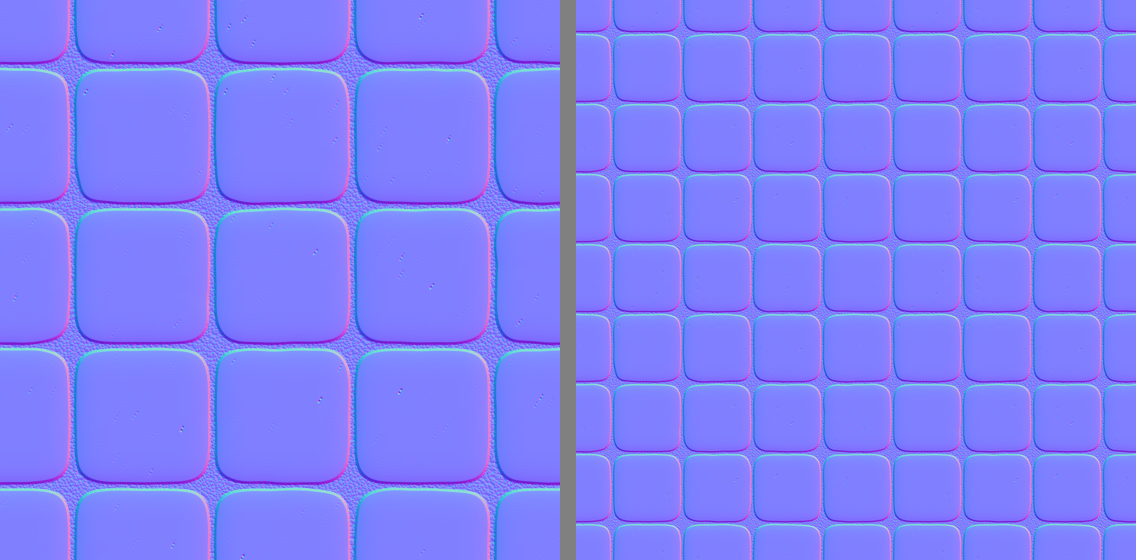
Left, the tile; right, the same tile 2 across and 2 down.
Give the GLSL for this texture map, as a Shadertoy shader.

```glsl
// Tangent-space normal map of worn, rounded square tiles set in rough grout.

// Lengths and heights are in tile cells, one cell being 1 / TILES of the canvas.
const float TILES = 4.0;
const vec2  CENTRE_SHIFT = vec2(0.016, 0.026);  // offset of tile centres from the canvas corner
const float HALF_SIZE = 0.478;
const float SQUARENESS = 5.5;                   // superellipse exponent
const float BEVEL_WIDTH = 0.022;
const float BEVEL_HEIGHT = 0.017;
const float DOME_HEIGHT = 0.015;
const float DOME_FALLOFF = 0.065;
const float WOBBLE = 0.0045;
const float CHIP_DEPTH = 0.010;
const float GROUT_GRAINS = 48.0;                // whole number of grains per cell
const float GROUT_HEIGHT = 0.006;
const int   SCRATCHES = 14;
const float SCRATCH_WIDTH = 0.0065;
const float SCRATCH_FAINT = 0.0005;
const float SCRATCH_DEEP = 0.010;
const float DASH_FREQUENCY = 230.0;
const float SAMPLE_STEP = 0.004;

vec2 hash22(vec2 p) {
    vec3 q = fract(p.xyx * vec3(0.1031, 0.1030, 0.0973));
    q += dot(q, q.yzx + 33.33);
    return fract((q.xx + q.yz) * q.zy);
}

// Distance to the nearest grain centre, wrapping after `period` grains.
float cellular(vec2 p, float period) {
    vec2 base = floor(p), f = fract(p);
    float nearest = 2.0;
    for (int y = -1; y <= 1; y++)
    for (int x = -1; x <= 1; x++) {
        vec2 o = vec2(x, y);
        vec2 r = o + hash22(mod(base + o, period) + 7.0) - f;
        nearest = min(nearest, dot(r, r));
    }
    return sqrt(nearest);
}

// Signed distance to the uneven tile outline, positive inside.
float tileInset(vec2 p, vec2 id) {
    vec2 q = pow(abs(p) / HALF_SIZE, vec2(SQUARENESS));
    float inset = HALF_SIZE * (1.0 - pow(q.x + q.y, 1.0 / SQUARENESS));

    vec2 phase = 6.2832 * hash22(id + 31.0);
    vec2 amount = hash22(id + 57.0);
    float wave = sin(9.0 * p.x + 5.0 * p.y + phase.x)
               + 0.5 * sin(23.0 * p.x - 15.0 * p.y + phase.y);
    float facing = dot(p, vec2(cos(phase.y), sin(phase.y))) / (length(p) + 0.001);
    float chip = pow(0.5 + 0.5 * facing, 150.0);
    return inset + WOBBLE * amount.x * wave - CHIP_DEPTH * amount.y * chip;
}

// Depth of the broken diagonal scratches on one tile.
float scratchDepth(vec2 p, vec2 id) {
    float depth = 0.0;
    for (int i = 0; i < SCRATCHES; i++) {
        vec2 seed = id * 17.0 + float(i) * vec2(3.7, 5.3);
        vec2 centre = (hash22(seed + 11.0) - 0.5) * 0.84;
        vec2 rnd = hash22(seed + 83.0);
        float angle = mix(0.80, 1.20, rnd.x);
        vec2 dir = vec2(cos(angle), sin(angle));
        vec2 r = p - centre;
        float along = dot(r, dir);
        float across = dot(r, vec2(-dir.y, dir.x)) / SCRATCH_WIDTH;
        float halfLength = mix(0.12, 0.03, rnd.y);
        float taper = 1.0 - smoothstep(0.4, 1.0, abs(along) / halfLength);
        float dashes = 0.55 + 0.45 * sin(DASH_FREQUENCY * along + 40.0 * rnd.x);
        float strength = mix(SCRATCH_FAINT, SCRATCH_DEEP, pow(rnd.y, 7.0));
        depth += strength * taper * dashes * exp(-across * across);
    }
    return depth;
}

float surfaceHeight(vec2 p) {
    vec2 id = mod(floor(p), TILES);
    vec2 local = fract(p) - 0.5;
    float inset = tileInset(local, id);

    // Sharp bevel followed by a broad, shallow dome
    float bevel = BEVEL_HEIGHT * smoothstep(-0.5, 0.5, inset / BEVEL_WIDTH);
    float dome = -DOME_HEIGHT * exp(-max(inset, 0.0) / DOME_FALLOFF);

    // Grout grain outside, scratches inside
    float face = smoothstep(-0.012, 0.008, inset);
    float grain = cellular(p * GROUT_GRAINS, TILES * GROUT_GRAINS);
    float grout = -GROUT_HEIGHT * grain * (1.0 - face);
    return bevel + dome + grout - scratchDepth(local, id) * face;
}

void mainImage(out vec4 fragColor, in vec2 fragCoord) {
    vec2 p = fragCoord / iResolution.xy * TILES - CENTRE_SHIFT + 0.5;

    // Slope by central differences, no finer than half a pixel
    float s = max(SAMPLE_STEP, 0.5 * TILES / iResolution.y);
    vec2 e = vec2(s, 0.0);
    vec2 slope = vec2(surfaceHeight(p + e.xy) - surfaceHeight(p - e.xy),
                      surfaceHeight(p + e.yx) - surfaceHeight(p - e.yx)) / (2.0 * s);

    vec3 normal = normalize(vec3(-slope, 1.0));
    fragColor = vec4(0.5 + 0.5 * normal, 1.0);
}
```
